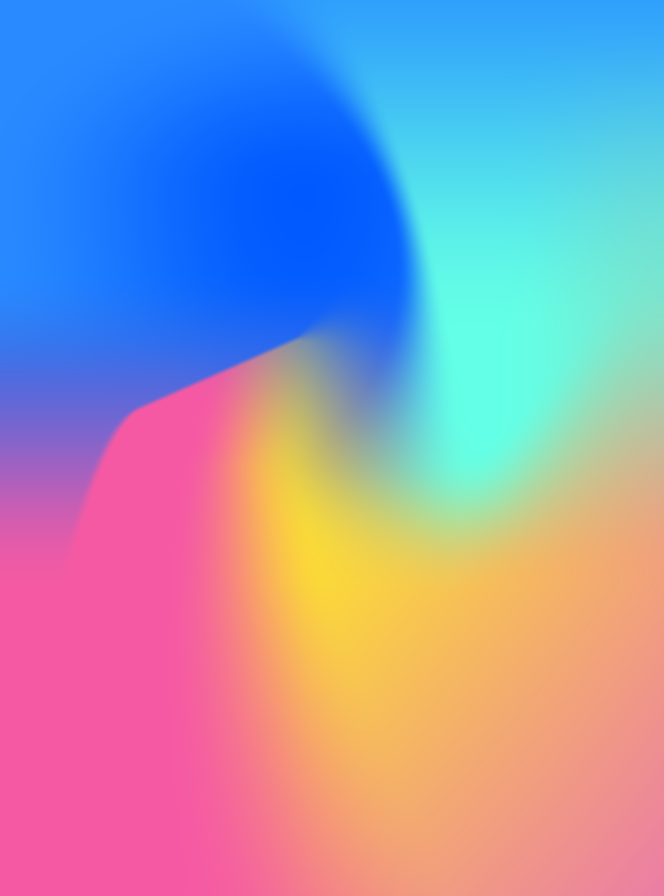
This background is drawn by a Shadertoy shader. Its source:

```glsl
// A soft colour mesh: a cool sheet (blue and aqua) folded over a warm one
// (pink, yellow, rose). Each sheet is a smooth gradient; curved borders
// with varying softness decide where one colour gives way to the next.

#define PINK   vec3(0.96, 0.35, 0.64)
#define YELLOW vec3(0.985, 0.86, 0.21)
#define ROSE   vec3(0.92, 0.48, 0.66)
#define DEEP   vec3(0.00, 0.35, 1.00)
#define AZURE  vec3(0.16, 0.54, 1.00)
#define DUSK   vec3(0.25, 0.42, 0.89)
#define SKY    vec3(0.16, 0.58, 1.00)
#define AQUA   vec3(0.39, 1.00, 0.90)
#define SAGE   vec3(0.60, 0.78, 0.68)

// Rises from 0 to 1 across a border of the given half width.
float border(float center, float halfWidth, float x) {
    return smoothstep(center - halfWidth, center + halfWidth, x);
}

float square(float x) { return x * x; }

// Pink on the left, yellow in the middle, rose toward the lower right.
vec3 warmSheet(vec2 p) {
    float below = max(p.y - 0.5, 0.0);
    float center = 0.365 + 0.3 * max(0.52 - p.y, 0.0) + 0.5 * below * below;
    float toYellow = border(center, 0.085 + 0.26 * below, p.x);

    float across = max(1.15 * (p.x - 0.465), 0.0);
    float down = max(1.35 * (p.y - 0.65), 0.0);
    float toRose = clamp(across + down - 0.4 * across * down, 0.0, 1.0);
    return mix(PINK, mix(YELLOW, ROSE, toRose), toYellow);
}

// Deep blue core fading to azure at the rim and dusk underneath.
vec3 blueField(vec2 p) {
    vec2 radius = vec2(0.5, p.y < 0.215 ? 0.24 : 0.6);
    float rim = smoothstep(0.0, 1.0, length((p - vec2(0.456, 0.215)) / radius));
    vec3 blue = mix(DEEP, AZURE, rim);
    return mix(blue, DUSK, smoothstep(0.3, 0.45, p.y));
}

// Sky at the top, aqua lower down, greyer at the right side.
vec3 aquaField(vec2 p) {
    vec3 aqua = mix(SKY, AQUA, smoothstep(-0.1, 0.38, p.y));
    float side = smoothstep(0.75, 1.0, p.x) * smoothstep(0.0, 0.35, p.y);
    return mix(aqua, SAGE, 0.4 * side);
}

// Blue and aqua meet on an arc, crisp in its middle and soft at its ends.
vec3 coolSheet(vec2 p) {
    float arc = 0.632 - 1.81 * square(p.y - 0.345);
    float softness = 0.025 + 1.3 * square(p.y - 0.235);
    vec3 cool = mix(blueField(p), aquaField(p), border(arc, softness, p.x));

    // The lower left of the blue melts into pink.
    float melt = smoothstep(0.365, 0.665, p.y) * (1.0 - smoothstep(0.25, 0.45, p.x));
    return mix(cool, PINK, melt);
}

// How much of the cool sheet covers the warm one.
float coolCover(vec2 p) {
    // Crisp fold that bends down at the left and dissolves at its right tip.
    float fold = 0.375 + 0.327 * (0.456 - p.x) + 11.4 * square(max(0.21 - p.x, 0.0));
    float foldWidth = 0.004 + 0.25 * max(0.2 - p.x, 0.0) + 0.5 * max(p.x - 0.45, 0.0);
    float aboveFold = 1.0 - border(fold, foldWidth, p.y);

    // Slanted haze that spills out below the fold.
    float slope = 0.57 + 3.135 * (p.x - 0.509) - 2.69 * (p.y - 0.447);
    float haze = smoothstep(-0.12, 1.12, slope);

    // Lower limit of the aqua, rising and widening to the right.
    float shore = 0.595 - 0.13 * smoothstep(0.65, 1.0, p.x);
    float shoreWidth = 0.08 + 0.1 * smoothstep(0.7, 1.0, p.x);
    haze *= 1.0 - border(shore, shoreWidth, p.y);

    return 1.0 - (1.0 - aboveFold) * (1.0 - haze);
}

void mainImage(out vec4 fragColor, in vec2 fragCoord) {
    // Canvas fractions, measured down from the top left.
    vec2 p = fragCoord / iResolution.xy;
    p.y = 1.0 - p.y;

    vec3 color = mix(warmSheet(p), coolSheet(p), coolCover(p));
    fragColor = vec4(color, 1.0);
}
```
